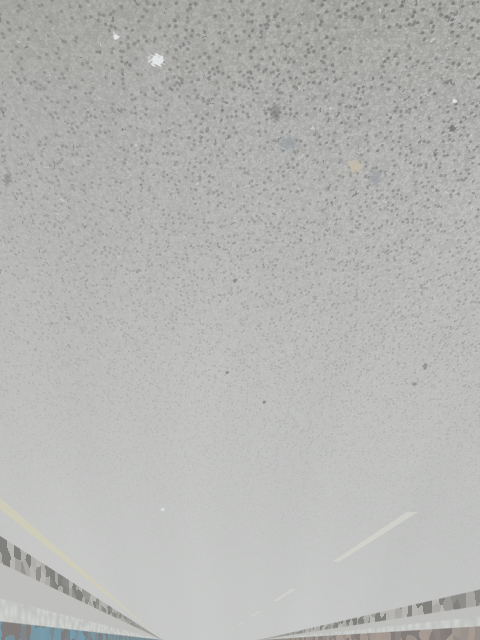
Give the GLSL for this texture, as a Shadertoy shader.

```glsl
#define GRAIN_DENSITY 250.0
#define GRAIN_CONTRAST 0.125
#define STONE_DENSITY 95.0
#define DASH_PERIOD 5.7
#define DASH_DUTY 0.45
#define LEFT_VANISH 0.254
#define RIGHT_VANISH 0.404
#define ROAD_FAR vec3(0.781, 0.787, 0.782)
#define ROAD_NEAR vec3(0.641, 0.643, 0.630)
#define PAINT_WHITE vec3(0.83, 0.83, 0.80)
#define PAINT_YELLOW vec3(0.82, 0.81, 0.71)

vec3 hash3(vec2 p) {
    vec3 q = fract(p.xyx * vec3(0.1031, 0.1030, 0.0973));
    q += dot(q, q.yxz + 33.33);
    return fract((q.xxy + q.yzz) * q.zyx);
}

// Cellular noise: distance to the nearest point, and its random id
vec2 cells(vec2 p) {
    vec2 base = floor(p), nearest = vec2(9.0, 0.0);
    for (int j = -1; j <= 1; j++)
    for (int i = -1; i <= 1; i++) {
        vec2 cell = base + vec2(i, j);
        vec3 h = hash3(cell + 400.0);
        float d = length(cell + 0.1 + 0.8 * h.xy - p);
        if (d < nearest.x) nearest = vec2(d, h.z);
    }
    return nearest;
}

// Ragged elliptical stain
float spot(vec2 p, vec2 centre, vec2 radius) {
    float ragged = 0.3 * sin(p.x * 610.0 + 2.0 * sin(p.y * 350.0)) * sin(p.y * 530.0);
    return 1.0 - smoothstep(0.5, 1.15, length((p - centre) / radius) + ragged);
}

// Coverage below a line rising from the horizon with the given slope
float under(float y, float reach, float slope, float px) {
    return 1.0 - smoothstep(-px, px, y - slope * reach);
}

vec3 asphalt(vec2 p) {
    vec3 col = mix(ROAD_FAR, ROAD_NEAR, pow(clamp(p.y, 0.0, 1.0), 1.4));

    // Broad tyre tracks and uneven wear
    float lane = (p.x - 0.31) / (p.y + 0.45);
    col += 0.003 * sin(lane * 17.0 + 1.5) + 0.002 * sin(lane * 41.0 + 2.0 * sin(p.y * 6.0));
    col += 0.003 * sin(p.x * 9.0 + 4.0 * p.y) * sin(p.y * 13.0 - 3.0 * p.x);
    col -= 0.016 * smoothstep(0.4, 0.75, p.x) * (1.0 - smoothstep(0.1, 0.6, p.y));

    // Aggregate shrinks and fades with distance
    float depth = p.y + 0.3;
    vec2 ground = vec2((p.x - 0.33) / depth, log(depth));
    float nearness = smoothstep(0.0, 1.0, p.y);
    float strength = GRAIN_CONTRAST * (0.06 + 0.94 * nearness) * (0.65 + 0.6 * p.x);
    vec2 grain = cells(ground * GRAIN_DENSITY);
    vec2 chips = cells(ground * GRAIN_DENSITY * 0.6 + 37.0);
    col += strength * ((grain.y - 0.5) * 0.6 + (0.4 - grain.x) * 0.5);
    float chip = 1.0 - smoothstep(0.2, 0.5, chips.x);
    col -= strength * (chip * step(chips.y, 0.25) - 0.08);

    // Sparse dark and pale stones, bent out of round
    vec2 bend = 0.22 * sin(ground.yx * STONE_DENSITY * 4.3 + 1.7 * sin(ground * 330.0));
    vec2 stone = cells(ground * STONE_DENSITY + bend + 11.0);
    float size = mix(0.05, 0.25, fract(stone.y * 157.0));
    float body = 1.0 - smoothstep(size * 0.4, size * 1.4, stone.x);
    body *= smoothstep(0.15, 0.9, p.y);
    col = mix(col, vec3(0.44, 0.45, 0.46), body * 0.65 * step(stone.y, 0.09));
    col = mix(col, vec3(0.84, 0.84, 0.82), body * 0.7 * step(0.975, stone.y));

    // Hairline cracks
    float ridge = abs(sin(p.x * 135.0 + 2.0 * sin(p.y * 70.0)) + 0.6 * sin(p.y * 83.0 + 2.0 * sin(p.x * 120.0)));
    vec2 off = (p - vec2(0.46, 0.32)) / vec2(0.07, 0.06);
    col -= 0.022 * (1.0 - smoothstep(0.0, 0.3, ridge)) * exp(-dot(off, off));
    return col;
}

vec3 addStains(vec3 col, vec2 p) {
    float bluish = spot(p, vec2(0.450, 0.776), vec2(0.016, 0.011))
                 + spot(p, vec2(0.587, 0.721), vec2(0.010, 0.015));
    float dark = spot(p, vec2(0.431, 0.824), vec2(0.009, 0.017)) * 0.6
               + spot(p, vec2(0.707, 0.799), vec2(0.008, 0.006))
               + spot(p, vec2(0.012, 0.720), vec2(0.007, 0.010)) * 0.5
               + spot(p, vec2(0.368, 0.562), vec2(0.004)) * 0.8
               + spot(p, vec2(0.413, 0.372), vec2(0.003)) * 0.8
               + spot(p, vec2(0.664, 0.428), vec2(0.004, 0.006)) * 0.7
               + spot(p, vec2(0.647, 0.400), vec2(0.006, 0.003)) * 0.7
               + spot(p, vec2(0.355, 0.418), vec2(0.004, 0.002)) * 0.8;
    float white = spot(p, vec2(0.245, 0.906), vec2(0.013, 0.011))
                + spot(p, vec2(0.182, 0.942), vec2(0.006, 0.004))
                + spot(p, vec2(0.711, 0.842), vec2(0.004))
                + spot(p, vec2(0.255, 0.204), vec2(0.004, 0.003)) * 0.7;
    col = mix(col, vec3(0.56, 0.585, 0.61), 0.5 * bluish);
    col = mix(col, vec3(0.41, 0.42, 0.42), 0.7 * dark);
    col = mix(col, vec3(0.77, 0.735, 0.66), 0.85 * spot(p, vec2(0.555, 0.740), vec2(0.013, 0.010)));
    return mix(col, vec3(0.89, 0.90, 0.91), white);
}

// Kerb, pavement, wall and distant clutter, as bands fanning from the horizon
vec3 roadside(vec3 col, float y, float reach, vec4 slopes, vec3 clutterTint, float px) {
    float along = log(max(reach, 0.004));
    vec2 block = cells(vec2(along * 26.0, y / max(reach, 0.004) * 9.0));
    float dirt = mix(0.5, smoothstep(0.1, 0.9, block.y), smoothstep(0.0, 0.12, reach));
    vec3 kerb = mix(vec3(0.50, 0.50, 0.49), vec3(0.72, 0.715, 0.70), dirt);
    vec3 clutter = mix(vec3(0.51, 0.49, 0.48), clutterTint, dirt);
    col = mix(col, kerb, under(y, reach, slopes.x, px));
    col = mix(col, vec3(0.75, 0.75, 0.74), under(y, reach, slopes.y, px));
    col = mix(col, vec3(0.82, 0.83, 0.82) - 0.1 * block.x, under(y, reach, slopes.z, px));
    return mix(col, clutter, under(y, reach, slopes.w, px));
}

void mainImage(out vec4 fragColor, in vec2 fragCoord) {
    vec2 p = fragCoord / iResolution.y;
    float px = 0.9 / iResolution.y;
    vec3 col = addStains(asphalt(p), p);

    // Dashed centre line, evenly spaced in depth
    float depth = p.y + 0.017;
    float phase = fract((1.0 / depth - 4.6) / DASH_PERIOD);
    float soft = px / (depth * depth * DASH_PERIOD);
    float dash = smoothstep(0.0, soft, phase) * (1.0 - smoothstep(DASH_DUTY - soft, DASH_DUTY + soft, phase));
    float across = abs(p.x - 0.31 - 1.54 * depth);
    float line = 1.0 - smoothstep(-px, px, across - 0.04 * depth);
    col = mix(col, PAINT_WHITE, 0.8 * dash * line * smoothstep(0.0, 0.03, p.y));

    // Left edge line and both roadsides
    float left = LEFT_VANISH - p.x, right = p.x - RIGHT_VANISH;
    float edge = under(p.y, left, 0.875, px) - under(p.y, left, 0.805, px);
    col = mix(col, PAINT_YELLOW, 0.75 * edge);
    col = roadside(col, p.y, left, vec4(0.64, 0.475, 0.255, 0.115), vec3(0.47, 0.61, 0.67), px);
    col = roadside(col, p.y, right, vec4(0.228, 0.155, 0.105, 0.062), vec3(0.65, 0.61, 0.58), px);

    fragColor = vec4(clamp(col, 0.0, 1.0), 1.0);
}
```
